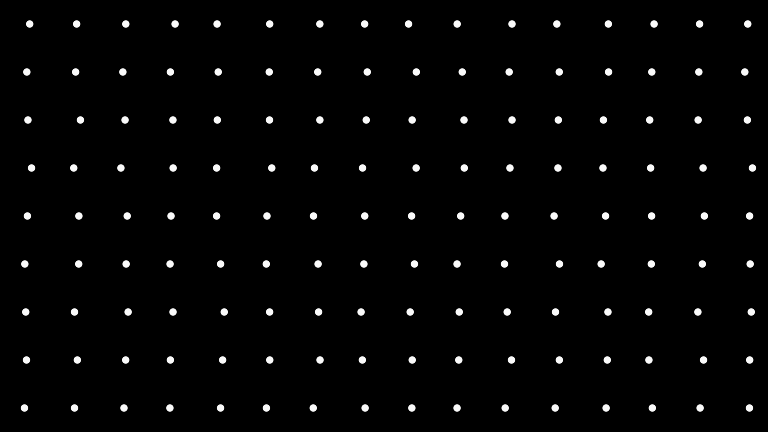
Write a WebGL 2 fragment shader that draws this pattern.

```glsl
#version 300 es
precision highp float;
// Draws a 16 by 9 grid of small white dots on black, each nudged right at random.

uniform vec2 u_resolution;
out vec4 fragColor;

const vec2 GRID = vec2(16.0, 9.0);        // whole repeats across and down
const float DOT_RADIUS = 0.077;           // in cell units
const float MIN_SHIFT = 0.01;
const float MAX_SHIFT = 0.18;
const vec3 BACKGROUND = vec3(0.0);
const vec3 DOT_COLOR = vec3(0.98);

float hash(vec2 p) {
    return fract(sin(dot(p, vec2(127.1, 311.7))) * 43758.5453);
}

// Centre of the dot inside its cell; the cell index wraps at the canvas edges.
vec2 dotCenter(vec2 cell, vec2 grid) {
    float shift = mix(MIN_SHIFT, MAX_SHIFT, hash(mod(cell, grid)));
    return vec2(0.5 + shift, 0.5);
}

// Antialiased coverage of a disc.
float disc(vec2 p, float radius, float pixel) {
    return 1.0 - smoothstep(-0.5 * pixel, 0.5 * pixel, length(p) - radius);
}

void main() {
    vec2 p = gl_FragCoord.xy / u_resolution * GRID;
    float pixel = GRID.y / u_resolution.y;

    vec2 offset = fract(p) - dotCenter(floor(p), GRID);
    float coverage = disc(offset, DOT_RADIUS, pixel);

    fragColor = vec4(mix(BACKGROUND, DOT_COLOR, coverage), 1.0);
}
```
